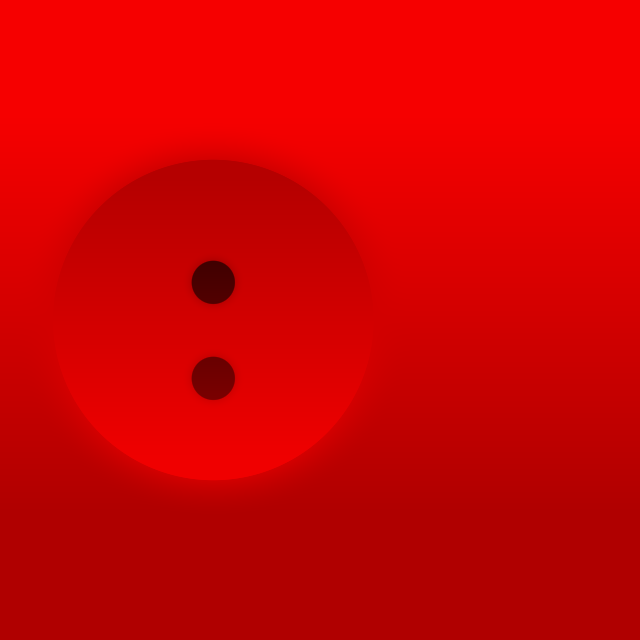
A three.js fragment shader for this background:

```glsl
// A round red button with two holes, set on a vertical red gradient.
// The disc runs the opposite way to the backdrop, so its rim fades out at
// mid height; circle distances give the crisp edges and the soft halos.

varying vec2 vUv;

const vec2 DISC_CENTER = vec2(0.3333, 0.5);
const float DISC_RADIUS = 0.251;
const float DISC_HALO = 0.06;

const vec2 LOWER_HOLE = vec2(0.3333, 0.4088);
const float HOLE_SPACING = 0.15;
const float HOLE_RADIUS = 0.034;
const float HOLE_HALO = 0.016;

const float EDGE_SOFTNESS = 0.0014;

const vec3 BRIGHT_RED = vec3(0.965, 0.0, 0.0);
const vec3 DEEP_RED = vec3(0.69, 0.0, 0.0);
const vec3 DISC_TOP = vec3(0.71, 0.0, 0.0);
const vec3 DISC_BOTTOM = vec3(0.94, 0.0, 0.0);
const vec3 HOLE_TOP = vec3(0.25, 0.0, 0.0);
const vec3 HOLE_BOTTOM = vec3(0.48, 0.0, 0.0);

// Linear blend between two heights, flat beyond them.
vec3 verticalGradient(float y, float low, float high, vec3 bottom, vec3 top) {
  return mix(bottom, top, clamp((y - low) / (high - low), 0.0, 1.0));
}

float circleDistance(vec2 p, vec2 center, float radius) {
  return length(p - center) - radius;
}

// Smooth coverage of the inside of a shape.
float fillMask(float dist) {
  return 1.0 - smoothstep(-EDGE_SOFTNESS, EDGE_SOFTNESS, dist);
}

// Halo that fades outward from the edge.
float haloMask(float dist, float width, float strength) {
  float fade = clamp(1.0 - max(dist, 0.0) / width, 0.0, 1.0);
  return strength * fade * fade;
}

// Lays a filled shape and its halo over a base colour.
vec3 paintShape(vec3 base, vec3 tint, float dist, float width, float strength) {
  float coverage = max(fillMask(dist), haloMask(dist, width, strength));
  return mix(base, tint, coverage);
}

void main() {
  // Backdrop
  vec3 color = verticalGradient(vUv.y, 0.2, 0.82, DEEP_RED, BRIGHT_RED);

  // Disc
  vec3 discColor = verticalGradient(vUv.y, 0.28, 0.72, DISC_BOTTOM, DISC_TOP);
  float disc = circleDistance(vUv, DISC_CENTER, DISC_RADIUS);
  color = paintShape(color, discColor, disc, DISC_HALO, 0.48);

  // Holes, sharing one gradient
  float gradientLow = LOWER_HOLE.y - HOLE_RADIUS;
  float gradientHigh = LOWER_HOLE.y + HOLE_SPACING + HOLE_RADIUS;
  vec3 holeColor = verticalGradient(vUv.y, gradientLow, gradientHigh, HOLE_BOTTOM, HOLE_TOP);
  for (int i = 0; i < 2; i++) {
    vec2 center = LOWER_HOLE + vec2(0.0, float(i) * HOLE_SPACING);
    float hole = circleDistance(vUv, center, HOLE_RADIUS);
    color = paintShape(color, holeColor, hole, HOLE_HALO, 0.16);
  }

  gl_FragColor = vec4(color, 1.0);
}
```
